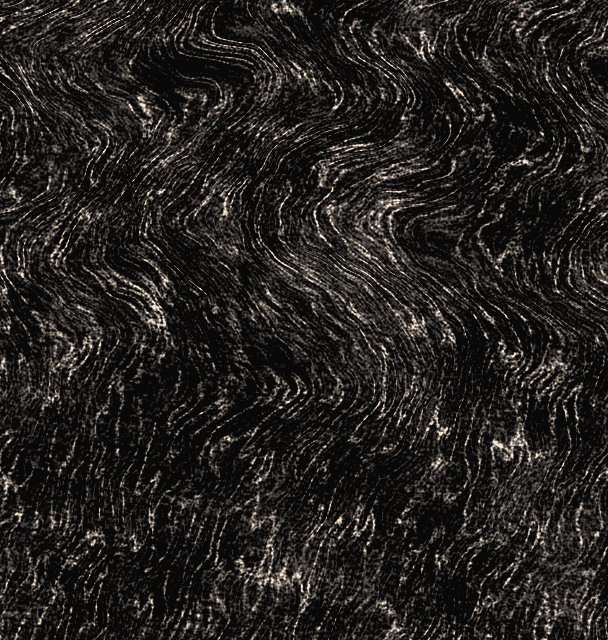
This texture is drawn by a WebGL 1 fragment shader. Its source:

```glsl
precision highp float;
// Dark crinkled foil: thin wavy ridges run upward, zigzag in the upper half and
// fan out near the middle. Ridges are zero lines of stretched gradient noise in
// bent coordinates; finer noise adds ribs and metallic glitter.

uniform vec2 u_resolution;

vec2 gradientAt(vec2 cell) {
  vec3 q = fract(cell.xyx * vec3(0.1031, 0.1030, 0.0973));
  q += dot(q, q.yzx + 33.33);
  float angle = 6.2832 * fract((q.x + q.y) * q.z);
  return vec2(cos(angle), sin(angle));
}

float gradientNoise(vec2 p) {
  vec2 i = floor(p), f = fract(p);
  vec2 u = f * f * f * (f * (f * 6.0 - 15.0) + 10.0);
  float a = dot(gradientAt(i), f);
  float b = dot(gradientAt(i + vec2(1.0, 0.0)), f - vec2(1.0, 0.0));
  float c = dot(gradientAt(i + vec2(0.0, 1.0)), f - vec2(0.0, 1.0));
  float d = dot(gradientAt(i + 1.0), f - 1.0);
  return mix(mix(a, b, u.x), mix(c, d, u.x), u.y);
}

float blob(vec2 p, vec2 center, vec2 radius) {
  vec2 d = (p - center) / radius;
  return exp(-dot(d, d));
}

// Sideways displacement of the ridge lines at p
float bend(vec2 p) {
  float upper = smoothstep(0.38, 0.62, p.y);
  float vertexHeight = 0.76 + 0.08 * blob(p, vec2(0.45, p.y), vec2(0.2, 1.0))
                     + 0.09 * gradientNoise(p * 3.1 + 4.0);
  float zigzag = 0.055 * cos(6.2832 * (p.y - vertexHeight) / 0.31);
  float lean = 0.34 * p.y * (1.0 - 0.5 * upper);
  float fan = -0.85 * (p.y - 0.52) * blob(p, vec2(0.52, 0.52), vec2(0.2, 0.19));
  float sway = 0.04 * gradientNoise(p * vec2(6.0, 9.0) + 17.0);
  float wiggle = 0.015 * gradientNoise(p * vec2(19.0, 25.0) + 31.0);
  return zigzag * upper + lean + fan + sway + wiggle * (0.5 + 0.6 * upper);
}

// Bright crest along the zero lines of noise
float ridge(vec2 p, float width) {
  return 1.0 - smoothstep(0.0, width, abs(gradientNoise(p)));
}

void main() {
  vec2 p = gl_FragCoord.xy / u_resolution.y;
  vec2 flow = vec2(p.x - bend(p), p.y + 0.25 * p.x);

  // Ridges, broken up along their length
  float presence = 0.85 + 1.3 * gradientNoise(flow * vec2(19.0, 11.0) + 7.0);
  float coarse = ridge(flow * vec2(44.0, 10.0), 0.15) * presence;
  float fine = ridge(flow * vec2(88.0, 21.0) + 50.0, 0.17);

  // Crosswise ribs and glitter
  float ribs = gradientNoise(flow * vec2(55.0, 170.0) + 11.0);
  float grain = gradientNoise(flow * vec2(180.0, 125.0) + 23.0);
  float sparkle = gradientNoise(p * 247.0 + 90.0);
  float glitter = 1.1 * ribs + 2.0 * grain + 2.1 * sparkle;

  // Broad light and shade, with a dark crease down the upper middle
  float patches = 0.9 * gradientNoise(p * 4.3 + 2.0)
                + 0.9 * gradientNoise(p * 13.0 + 61.0);
  float creaseX = 0.39 + 0.02 * gradientNoise(vec2(p.y * 14.0, 3.5));
  float crease = blob(p, vec2(creaseX, 0.68), vec2(0.007, 0.24));
  float shade = 0.5 * blob(p, vec2(0.27, 0.34), vec2(0.17, 0.12)) + 0.8 * crease;
  float glow = 0.45 * blob(p, vec2(0.39, 0.46), vec2(0.05, 0.09));

  float z = 1.6 * (coarse - 0.21) + 0.85 * (fine - 0.27)
          + glitter * (0.72 + 0.75 * coarse) + patches + glow - shade - 0.08;
  z = max(z, -0.5);
  float light = clamp(0.113 + 0.18 * z + 0.025 * z * z, 0.03, 0.95);

  // Warm silver with a slight shift of hue from grain to grain
  float hue = gradientNoise(p * 150.0 + 140.0);
  vec3 silver = vec3(1.02, 0.95, 0.87) + hue * vec3(0.08, 0.0, -0.16);
  gl_FragColor = vec4(light * silver + vec3(0.004, 0.002, 0.004), 1.0);
}
```
